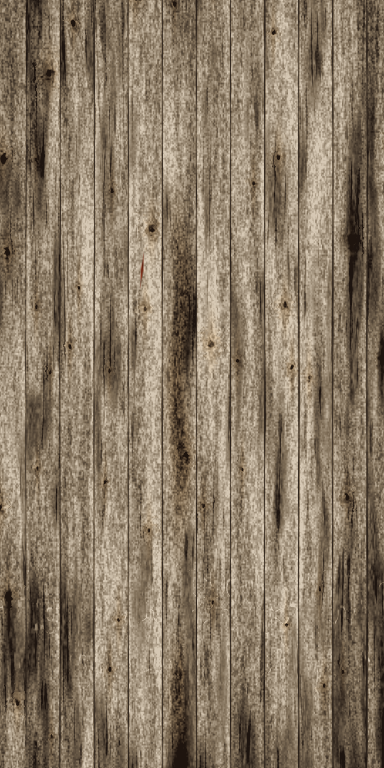
Reproduce this texture procedurally as a Shadertoy shader.

```glsl
const float PITCH = 0.0888;          // plank width
const float FIRST_SEAM = 0.0677;     // leftmost gap
const float SEAM_HALF = 0.0009;
const float BASE_TONE = 0.715;
const float VIGNETTE = 0.24;
const float KNOT_SPACING = 0.30;
const float KNOT_CHANCE = 0.55;
const float HEART_PLANK = 5.0;       // plank with the dark heartwood streak
const vec2 RUST_POS = vec2(0.370, 1.297);
const vec3 DARK = vec3(0.115, 0.080, 0.060);
const vec3 MID = vec3(0.495, 0.428, 0.340);
const vec3 PALE = vec3(0.840, 0.785, 0.705);
const vec3 RUST = vec3(0.50, 0.19, 0.10);
const float PLANK_TONE[12] = float[12](0.0, -0.05, -0.02, -0.01, 0.05, -0.05,
                                       0.04, 0.03, 0.06, 0.06, -0.04, -0.08);

float hash(vec2 p) {
    vec3 q = fract(p.xyx * 0.1031);
    q += dot(q, q.yzx + 33.33);
    return fract((q.x + q.y) * q.z);
}

float noise(vec2 p) {
    vec2 i = floor(p), f = fract(p);
    f = f * f * (3.0 - 2.0 * f);
    return mix(mix(hash(i), hash(i + vec2(1, 0)), f.x),
               mix(hash(i + vec2(0, 1)), hash(i + vec2(1, 1)), f.x), f.y);
}

float fbm(vec2 p) {
    float sum = 0.0, amp = 0.5;
    for (int i = 0; i < 4; i++) {
        sum += amp * noise(p);
        p = p * 2.03 + 11.7;
        amp *= 0.5;
    }
    return sum / 0.9375;
}

float bell(float x) { return exp(-x * x); }

// Returns knot core, surrounding stain and sideways grain shift
vec3 knots(vec2 local, float plank) {
    vec3 result = vec3(0.0);
    float row = floor(local.y / KNOT_SPACING);
    for (float k = -1.0; k <= 1.0; k++) {
        vec2 cell = vec2(plank + 3.0, row + k + 20.0);
        if (hash(cell) > KNOT_CHANCE) continue;
        vec2 centre = vec2(mix(0.2, 0.8, hash(cell + 41.0)) * PITCH,
                           (row + k + hash(cell + 73.0)) * KNOT_SPACING);
        float size = hash(cell + 97.0);
        float radius = mix(0.004, 0.010, size * size);
        vec2 d = local - centre;
        float r = length(d * vec2(1.0, 0.6));
        r *= 0.5 + noise(local * 150.0 + plank * 9.0);
        float halo = bell(r / (radius * 2.2));
        float trail = bell(d.x / (radius * 1.2)) * bell(d.y / 0.07);
        result.x = max(result.x, 1.0 - smoothstep(radius * 0.3, radius, r));
        result.y = max(result.y, max(halo, trail * 0.8));
        result.z += d.x * halo * 0.7;
    }
    return result;
}

void mainImage(out vec4 fragColor, in vec2 fragCoord) {
    vec2 p = fragCoord / iResolution.x;
    float px = 1.0 / iResolution.x;
    float height = iResolution.y / iResolution.x;
    vec2 q = 2.0 * p / vec2(1.0, height) - 1.0;
    vec2 q2 = q * q;

    // Planks
    float wobble = 0.0016 * (noise(vec2(p.x * 9.0, p.y * 2.0)) - 0.5);
    float board = (p.x + wobble - FIRST_SEAM) / PITCH + 1.0;
    float plank = floor(board), f = fract(board);
    vec3 knot = knots(vec2(f * PITCH, p.y), plank);

    // Grain stretched along the planks, bent around knots
    vec2 g = vec2(p.x - knot.z + 0.012 * (noise(vec2(p.x * 14.0, p.y * 3.0)) - 0.5),
                  p.y + plank * 7.31);
    float streak = fbm(g * vec2(36.0, 2.2));
    float fibre = noise(g * vec2(130.0, 9.0));
    float grit = noise(g * vec2(256.0, 75.0) + 5.0);
    float speck = noise(p * vec2(270.0, 230.0) + 31.0);
    float tone = BASE_TONE + PLANK_TONE[int(clamp(plank, 0.0, 11.0))]
               + 0.62 * (streak - 0.5) + 0.22 * (fibre - 0.5)
               + 0.34 * (grit - 0.5) + 0.36 * (speck - 0.5);

    // Weather stains broken up by the grain, heavier toward the border
    float border = 0.5 * (q2.x * q2.x + q2.y * q2.y);
    float damp = fbm(g * vec2(26.0, 3.4) + 57.0) + 0.10 * border
               + 0.04 * (1.0 - smoothstep(0.0, 0.6, p.y));
    float ragged = damp + 0.16 * (fibre - 0.5) + 0.14 * (grit - 0.5);
    float stain = smoothstep(0.54, 0.78, ragged);
    tone -= stain * (0.24 + 0.26 * speck) + VIGNETTE * border;

    // Dark cracks along the fibres
    float crack = smoothstep(0.72, 0.86, noise(g * vec2(190.0, 8.0) + 83.0));
    tone -= crack * 0.26 * smoothstep(0.40, 0.62, damp);

    // Heartwood streak
    float across = (f - 0.52 + 0.25 * (noise(vec2(3.0, p.y * 4.0)) - 0.5)) / 0.27;
    float reach = (p.y - 1.02) / 0.40;
    float along = exp(-reach * reach * reach * reach) + 1.0 - smoothstep(0.1, 0.42, p.y);
    float heart = plank == HEART_PLANK ? bell(across) * along : 0.0;
    tone -= heart * (0.16 + 0.55 * streak);

    // Knots and short pale scratches
    tone -= 0.22 * knot.y + 0.55 * knot.x;
    float line = abs(noise(p * vec2(46.0, 30.0) + 19.0) - 0.5);
    float scratch = (1.0 - smoothstep(0.01, 0.05, line)) * smoothstep(0.35, 0.6, grit)
                  * smoothstep(0.55, 0.70, noise(p * vec2(17.0, 19.0) + 7.0))
                  * bell((p.y - 0.40) / 0.24);
    tone += 0.24 * scratch;

    // Thin uneven gaps with worn edges
    float gap = min(f, 1.0 - f) * PITCH;
    float seam = floor(board + 0.5);
    float wear = noise(vec2(seam * 5.0, p.y * 14.0));
    float halfWidth = SEAM_HALF * (0.5 + 0.5 * hash(vec2(seam, 4.0)) + 0.06 * seam + 0.6 * wear);
    tone += 0.08 * bell((gap - 0.006) / 0.003);
    float cut = 1.0 - smoothstep(halfWidth - 0.5 * px, halfWidth + 0.6 * px, gap);
    tone = clamp(mix(tone, 0.03, cut * (0.65 + 0.3 * wear)), 0.0, 1.0);

    vec3 color = mix(DARK, MID, min(tone * 2.0, 1.0));
    color = mix(color, PALE, max(tone * 2.0 - 1.0, 0.0));
    color *= mix(vec3(1.0), vec3(1.03, 0.98, 0.90), clamp(heart + knot.y, 0.0, 1.0));

    // Rust mark
    vec2 m = p - RUST_POS;
    float rust = abs(m.x - 0.10 * m.y) - 0.0035 * (1.0 - abs(m.y) / 0.038);
    color = mix(color, RUST * (0.6 + 0.6 * grit), 1.0 - smoothstep(-px, px, rust));

    fragColor = vec4(color, 1.0);
}
```
